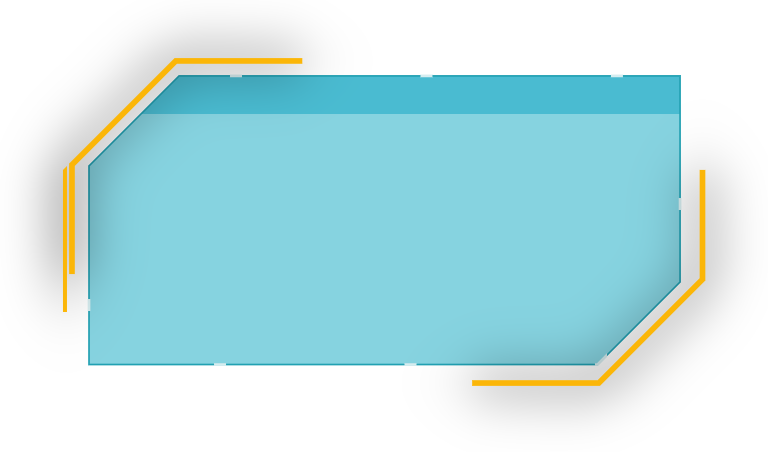
Write a Shadertoy shader that draws this background.

```glsl
// Teal cut-corner panel with a header band, gold corner brackets and soft shadows on white.
#define SHADOW_SIGMA 0.034
#define SHADOW_STRENGTH 0.15
#define SIDE_SHADOW 0.07
#define BORDER_HALF 0.0011
#define BRACKET_HALF 0.0037
#define TICK_SPACING 0.248
#define TICK_HALF 0.0078

const vec3 PAPER  = vec3(1.0);
const vec3 PANEL  = vec3(0.525, 0.827, 0.878);
const vec3 HEADER = vec3(0.29, 0.735, 0.82);
const vec3 BORDER = vec3(0.13, 0.63, 0.70);
const vec3 TICK   = vec3(0.84, 0.93, 0.94);
const vec3 GOLD   = vec3(0.985, 0.715, 0.03);

const vec2 PANEL_CENTER = vec2(0.5007, 0.3018);
const vec2 PANEL_SIZE   = vec2(0.3848, 0.1879);   // half extents
const vec2 PANEL_CUTS   = vec2(0.1172, 0.1074);   // top left, bottom right
const float HEADER_Y    = 0.4401;

// Brackets are point-symmetric; values describe the lower right one.
const vec2 BRACKET_CENTER = vec2(0.5042, 0.2995);
const vec2 BRACKET_SIZE   = vec2(0.4105, 0.2097);
const vec2 BRACKET_END    = vec2(0.1106, 0.0678);
const float BRACKET_DIAG  = 0.4851;

// Extra vertical line at the left: x, bottom, top
const vec3 SIDE_LINE = vec3(0.0846, 0.1823, 0.3724);

// Antialiased coverage of a signed distance
float cover(float d) {
    return clamp(0.5 - d * iResolution.x, 0.0, 1.0);
}

float panelDistance(vec2 q) {
    vec2 e = abs(q) - PANEL_SIZE;
    float reach = PANEL_SIZE.x + PANEL_SIZE.y;
    float cutTop = (q.y - q.x - reach + PANEL_CUTS.x) * 0.7071;
    float cutBottom = (q.x - q.y - reach + PANEL_CUTS.y) * 0.7071;
    return max(max(e.x, e.y), max(cutTop, cutBottom));
}

// Mitred band, clipped square at both ends
float bracketDistance(vec2 q) {
    float outline = max(q.x - BRACKET_SIZE.x, -q.y - BRACKET_SIZE.y);
    outline = max(outline, (q.x - q.y - BRACKET_DIAG) * 0.7071);
    float ends = max(BRACKET_END.x - q.x, q.y - BRACKET_END.y);
    return max(abs(outline) - BRACKET_HALF, ends);
}

// Gaussian blur of a thin segment, with a tanh fit of the error function
float blurredSegment(vec2 p, vec2 a, vec2 b) {
    float len = length(b - a);
    vec2 dir = (b - a) / len;
    vec2 v = (p - a) / SHADOW_SIGMA;
    float along = dot(v, dir);
    float across = dot(v, vec2(-dir.y, dir.x));
    float span = tanh(0.8 * along) - tanh(0.8 * (along - len / SHADOW_SIGMA));
    return 0.5 * span * exp(-0.5 * across * across);
}

float bracketShadow(vec2 q) {
    vec2 a = vec2(BRACKET_END.x, -BRACKET_SIZE.y);
    vec2 b = vec2(BRACKET_DIAG - BRACKET_SIZE.y, -BRACKET_SIZE.y);
    vec2 c = vec2(BRACKET_SIZE.x, BRACKET_SIZE.x - BRACKET_DIAG);
    vec2 d = vec2(BRACKET_SIZE.x, BRACKET_END.y);
    return blurredSegment(q, a, b) + blurredSegment(q, b, c) + blurredSegment(q, c, d);
}

// Distance along the border to the nearest pale tick
float tickDistance(vec2 p, vec2 q) {
    if (abs(q.x) > PANEL_SIZE.x - 0.004)
        return abs(p.y - (q.x > 0.0 ? 0.3229 : 0.1914)) - TICK_HALF;
    float phase = q.y > 0.0 ? 0.0593 : 0.0385;
    float x = mod(p.x - phase + 0.5 * TICK_SPACING, TICK_SPACING);
    return abs(x - 0.5 * TICK_SPACING) - TICK_HALF;
}

void mainImage(out vec4 fragColor, in vec2 fragCoord) {
    vec2 p = fragCoord / iResolution.x;

    // Panel, header band, border and ticks
    vec2 q = p - PANEL_CENTER;
    float d = panelDistance(q);
    vec3 fill = mix(PANEL, HEADER, cover(HEADER_Y - p.y));
    vec3 color = mix(PAPER, fill, cover(d));
    color = mix(color, BORDER, cover(abs(d) - BORDER_HALF));
    float tick = max(abs(d) - 1.6 * BORDER_HALF, tickDistance(p, q));
    color = mix(color, TICK, cover(tick));

    // Soft shadows fall over panel and paper
    vec2 r = p - BRACKET_CENTER;
    float shade = SHADOW_STRENGTH * (bracketShadow(r) + bracketShadow(-r));
    shade += SIDE_SHADOW * blurredSegment(p, SIDE_LINE.xy, SIDE_LINE.xz);
    color *= 1.0 - shade;

    // Gold brackets and the slanted side line
    float gold = min(bracketDistance(r), bracketDistance(-r));
    float side = max(abs(p.x - SIDE_LINE.x) - 0.0026, SIDE_LINE.y - p.y);
    side = max(side, (p.y - p.x - 0.2852) * 0.7071);
    color = mix(color, GOLD, cover(min(gold, side)));

    fragColor = vec4(color, 1.0);
}
```
